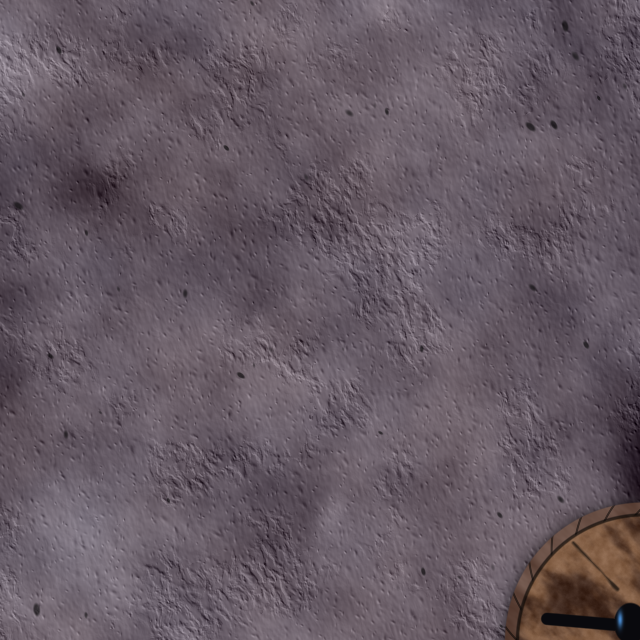
A three.js fragment shader for this texture:

```glsl
varying vec2 vUv;

float hash(vec2 p) {
  vec3 q = fract(vec3(p.xyx) * 0.1031);
  q += dot(q, q.yzx + 33.33);
  return fract((q.x + q.y) * q.z);
}

float noise(vec2 p) {
  vec2 i = floor(p), f = fract(p);
  f = f * f * (3.0 - 2.0 * f);
  return mix(mix(hash(i), hash(i + vec2(1, 0)), f.x),
             mix(hash(i + vec2(0, 1)), hash(i + vec2(1, 1)), f.x), f.y);
}

mat2 rotation(float a) {
  return mat2(cos(a), sin(a), -sin(a), cos(a));
}

float fbm(vec2 p) {
  float sum = 0.0, amp = 0.533;
  for (int i = 0; i < 4; i++) {
    sum += amp * noise(p);
    p = rotation(0.6) * p * 2.03 + 17.3;
    amp *= 0.5;
  }
  return sum;
}

float blob(vec2 p, vec2 center, vec2 size) {
  vec2 d = (p - center) / size;
  return exp(-dot(d, d));
}

float segment(vec2 p, vec2 a, vec2 b) {
  vec2 ab = b - a;
  return length(p - a - ab * clamp(dot(p - a, ab) / dot(ab, ab), 0.0, 1.0));
}

// Elongated dents, one per occupied grid cell
float pits(vec2 p, float scale, float density) {
  vec2 q = p * scale, cell = floor(q);
  float depth = 0.0;
  for (int y = -1; y <= 1; y++) {
    for (int x = -1; x <= 1; x++) {
      vec2 id = cell + vec2(x, y);
      vec2 center = id + vec2(hash(id + 3.1), hash(id + 7.7));
      float angle = 2.05 + 1.3 * (hash(id + 11.9) - 0.5);
      vec2 size = vec2(0.38, 0.2) * mix(0.5, 1.15, hash(id + 19.3));
      float present = step(hash(id + 29.0), density) * mix(0.4, 1.0, hash(id + 37.0));
      depth = max(depth, present * blob(rotation(-angle) * (q - center), vec2(0), size));
    }
  }
  return depth;
}

// Chipped, brushed and pitted plaster relief
float relief(vec2 p, float rough) {
  vec2 warp = vec2(noise(p * 45.0), noise(p * 45.0 + 40.0)) * 0.010;
  vec2 q = rotation(-0.45) * (p + warp);
  float flakes = smoothstep(0.34, 0.66, fbm(q * vec2(105.0, 58.0)));
  vec2 streak = rotation(-0.25) * p;
  float side = smoothstep(0.5, 1.0, p.x) * smoothstep(0.4, 0.8, p.y);
  float brushed = noise(streak * vec2(190.0, 60.0));
  float grit = noise(streak * vec2(250.0, 150.0) + 8.0);
  return flakes * (0.12 + 0.75 * rough) + brushed * (0.2 + 0.2 * side) + 0.22 * grit
       - 0.75 * pits(p, 62.0, 0.2 + 0.35 * rough)
       - 0.55 * pits(p + 4.0, 105.0, 0.28 + 0.25 * rough);
}

// Broad stains and light patches
vec3 plasterColor(vec2 p) {
  float tone = 0.15 * (fbm(p * 4.5 + 2.0) - 0.5) + 0.17 * (fbm(p * 17.0 + 9.0) - 0.5);
  tone -= 0.09 * blob(p, vec2(0.23, 0.93), vec2(0.12, 0.09));
  tone -= 0.09 * blob(p, vec2(0.13, 0.72), vec2(0.10, 0.08));
  tone -= 0.12 * blob(p, vec2(0.0, 0.43), vec2(0.06, 0.16));
  tone -= 0.05 * blob(p, vec2(0.42, 0.20), vec2(0.09, 0.08));
  tone -= 0.28 * blob(p, vec2(1.02, 0.27), vec2(0.06, 0.12));
  tone += 0.07 * blob(p, vec2(0.0, 0.88), vec2(0.10, 0.12));
  tone += 0.08 * blob(p, vec2(0.64, 0.99), vec2(0.07, 0.04));
  tone += 0.07 * blob(rotation(0.4) * (p - vec2(0.52, 0.20)), vec2(0), vec2(0.02, 0.06));
  float haze = blob(p, vec2(0.13, 0.14), vec2(0.15, 0.12));
  vec3 color = vec3(0.397, 0.353, 0.392) + tone + haze * vec3(0.07, 0.08, 0.085);
  float warm = fbm(p * 7.0 + 31.0) - 0.5;
  return color + warm * vec3(0.02, 0.0, -0.02);
}

// Wooden disc with a segmented rim and a dark split
vec3 discColor(vec2 p, vec2 center, float radius) {
  vec2 d = p - center;
  float r = length(d), angle = atan(d.y, d.x);
  float grain = fbm(rotation(0.7) * p * vec2(14.0, 35.0));
  vec3 wood = mix(vec3(0.24, 0.15, 0.11), vec3(0.52, 0.38, 0.28), smoothstep(0.22, 0.68, grain));
  wood += 0.16 * (fbm(p * 90.0) - 0.5);
  float rim = smoothstep(-0.002, 0.002, r - radius * 0.91);
  float tick = abs(fract(angle * 4.0 + r * 20.0) - 0.5);
  wood = mix(wood, vec3(0.38, 0.28, 0.24) + 0.25 * (grain - 0.5), rim);
  wood *= 1.0 - 0.5 * rim * (1.0 - smoothstep(0.02, 0.07, tick));
  wood *= 1.0 - 0.6 * (1.0 - smoothstep(0.001, 0.004, abs(r - radius * 0.91)));
  float split = segment(p, vec2(0.896, 0.152), vec2(0.965, 0.08)) + 0.012 * (grain - 0.5);
  return wood * (1.0 - 0.65 * (1.0 - smoothstep(0.002, 0.007, split)));
}

void main() {
  vec2 p = vUv;
  float rough = smoothstep(0.50, 0.70, fbm(p * 11.0 + 5.0));

  // Plaster lit across the dents, with darkened hollows
  vec2 lightStep = vec2(0.0007, 0.0009);
  float slope = relief(p - lightStep, rough) - relief(p + lightStep, rough);
  float shade = clamp(-slope * -0.27, -0.24, 0.14);
  float hollow = pits(p + lightStep, 62.0, 0.2 + 0.35 * rough);
  vec3 color = plasterColor(p) + shade - 0.06 * hollow;
  float deep = pits(p + 9.0, 34.0, 0.05);
  color *= 1.0 - 0.6 * smoothstep(0.35, 0.8, deep);

  // Disc and its contact shadow
  vec2 discCenter = vec2(1.006, -0.002);
  float radius = 0.217;
  float edge = length(p - discCenter) - radius;
  color *= 1.0 - 0.35 * exp(-max(edge, 0.0) * 110.0);
  color = mix(discColor(p, discCenter, radius), color, smoothstep(-0.0015, 0.0015, edge));

  // Black handle, knob and cool glint
  float handle = segment(p, vec2(0.855, 0.033), vec2(0.97, 0.023)) - 0.009;
  float knob = length((p - vec2(0.985, 0.026)) * vec2(1.0, 0.8)) - 0.025;
  color = mix(vec3(0.035, 0.035, 0.05), color, smoothstep(-0.001, 0.002, min(handle, knob)));
  color += vec3(0.25, 0.5, 0.75) * blob(p, vec2(0.969, 0.032), vec2(0.004, 0.012));

  gl_FragColor = vec4(clamp(color, 0.0, 1.0), 1.0);
}
```
